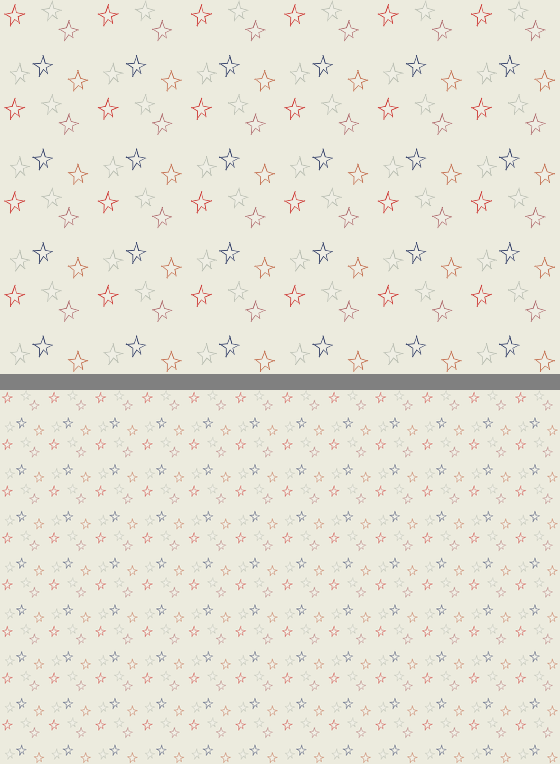
Top, the tile; bottom, the same tile 2 across and 2 down.
Reproduce this pattern procedurally as a WebGL 2 fragment shader.

```glsl
#version 300 es
precision highp float;

uniform vec2 u_resolution;
out vec4 fragColor;

// Star outline in 1/128 of a tile: tips at even indices, notches at odd ones
const vec2 OUTLINE[10] = vec2[10](
    vec2(0.5, 13.0), vec2(3.0, 3.6), vec2(12.8, 1.4), vec2(4.8, -2.2), vec2(6.0, -9.8),
    vec2(0.4, -5.6), vec2(-5.2, -13.0), vec2(-5.0, -3.0), vec2(-12.2, 2.0), vec2(-3.6, 3.8));

// Star centres within a tile, y up
const vec2 CENTRE[6] = vec2[6](
    vec2(20.0, 107.0), vec2(71.0, 113.0), vec2(94.5, 86.0),
    vec2(59.0, 38.0), vec2(27.0, 27.0), vec2(107.0, 17.0));

const vec3 PAPER = vec3(0.925, 0.92, 0.872);
const vec3 RED = vec3(0.80, 0.20, 0.18);
const vec3 GREY = vec3(0.72, 0.74, 0.69);
const vec3 MAUVE = vec3(0.67, 0.39, 0.40);
const vec3 NAVY = vec3(0.19, 0.24, 0.40);
const vec3 ORANGE = vec3(0.76, 0.42, 0.29);
const vec3 INK[6] = vec3[6](RED, GREY, MAUVE, NAVY, GREY, ORANGE);

float hash(float n) {
    return fract(sin(n * 12.9898) * 43758.5453);
}

// Outline corner with a small hand-drawn wobble for each star of the tile
vec2 corner(int k, int star) {
    float seed = float(k + 10 * star) + 1.0;
    return OUTLINE[k] + 1.1 * (vec2(hash(seed), hash(seed + 71.3)) - 0.5);
}

float segmentDistance(vec2 p, vec2 a, vec2 b) {
    vec2 ab = b - a;
    return length(p - a - ab * clamp(dot(p - a, ab) / dot(ab, ab), 0.0, 1.0));
}

// x: stroke coverage, y: 1 inside the outline
vec2 drawStar(vec2 p, int star, float pixel) {
    float stroke = 0.0;
    bool inside = false;
    for (int k = 0; k < 10; k++) {
        vec2 a = corner(k, star);
        vec2 b = corner((k + 1) % 10, star);

        // Even-odd crossing test
        if ((a.y > p.y) != (b.y > p.y) && p.x < a.x + (b.x - a.x) * (p.y - a.y) / (b.y - a.y))
            inside = !inside;

        // Pen strokes run a little past the tips, with uneven pressure
        float r = hash(float(k + 10 * star) + 137.0);
        vec2 along = normalize(b - a) * (0.3 + 1.2 * r);
        if (k % 2 == 0) a -= along;
        else b += along;
        float d = segmentDistance(p, a, b);
        float halfWidth = 0.45 + 0.2 * r;
        float cover = 1.0 - smoothstep(halfWidth - 0.5 * pixel, halfWidth + 0.5 * pixel, d);
        stroke = max(stroke, cover * (0.75 + 0.25 * r));
    }
    return vec2(stroke, inside ? 1.0 : 0.0);
}

void main() {
    // Six tiles across, four down
    vec2 tile = fract(gl_FragCoord.xy / u_resolution * vec2(6.0, 4.0));
    float pixel = 128.0 * 4.0 / u_resolution.y;

    vec3 color = PAPER;
    for (int i = 0; i < 6; i++) {
        // Offset to the nearest copy, wrapping at the tile edges
        vec2 p = (fract(tile - CENTRE[i] / 128.0 + 0.5) - 0.5) * 128.0;
        if (dot(p, p) > 400.0) continue;
        vec2 star = drawStar(p, i, pixel);
        color = mix(color, vec3(0.95, 0.945, 0.92), 0.5 * star.y);
        color = mix(color, INK[i], star.x);
    }
    fragColor = vec4(color, 1.0);
}
```
